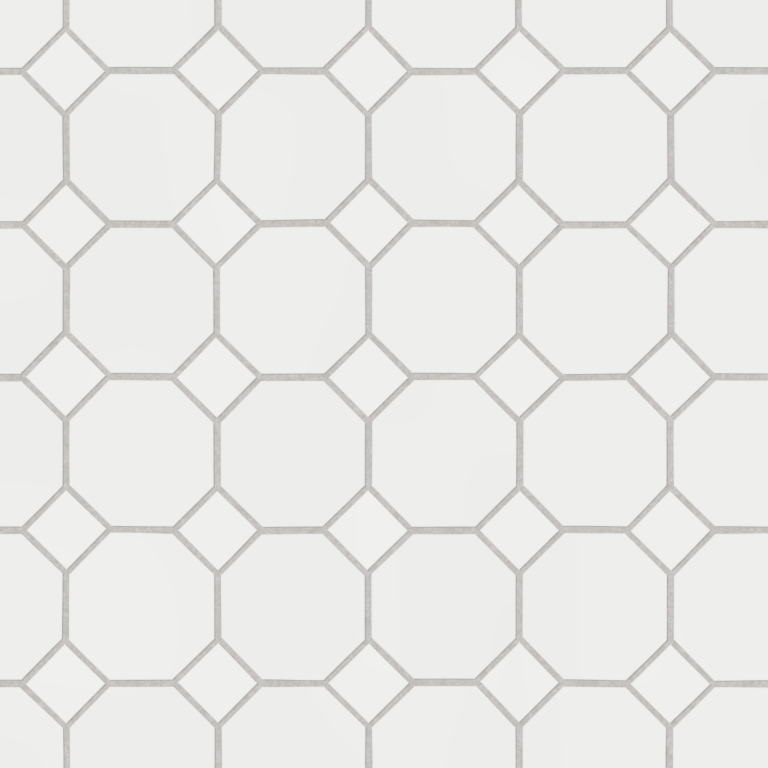
Give the GLSL for this pattern, as a WebGL 2 fragment shader.

```glsl
#version 300 es
precision highp float;
// White octagon and dot floor tiles with sandy grey grout.
uniform vec2 u_resolution;
out vec4 fragColor;

const vec2 PERIOD = vec2(0.1966, 0.1993);
const vec2 FIRST_DOT = vec2(0.0863, 0.1105);

float hash(vec2 p) {
    vec3 q = fract(p.xyx * vec3(0.1031, 0.1030, 0.0973));
    q += dot(q, q.yzx + 33.33);
    return fract((q.x + q.y) * q.z);
}

float noise(vec2 p) {
    vec2 i = floor(p), f = fract(p);
    f = f * f * (3.0 - 2.0 * f);
    return mix(mix(hash(i), hash(i + vec2(1, 0)), f.x),
               mix(hash(i + vec2(0, 1)), hash(i + vec2(1, 1)), f.x), f.y);
}

// Signed distance to the outline of the dot tile nearest to uv
float dotDistance(vec2 uv) {
    vec2 cell = round((uv - FIRST_DOT) / PERIOD) + 20.0;
    vec2 p = uv - FIRST_DOT - (cell - 20.0) * PERIOD;
    p -= 0.002 * (vec2(hash(cell), hash(cell + 7.3)) - 0.5);
    p += 0.024 * (hash(cell + 3.7) - 0.5) * vec2(-p.y, p.x);
    return (abs(p.x) + abs(p.y) - 0.0572) * 0.7071;
}

// Distance to the grout edge: negative in the grout, positive on a tile
float groutDistance(vec2 uv) {
    vec2 q = uv - FIRST_DOT;
    vec2 p = abs(q - PERIOD * round(q / PERIOD));
    float side = dotDistance(uv);
    float width = 0.0008 * (noise(uv * 17.0 + 5.0) - 0.5);
    float d = abs(side) - 0.0037 - width;
    if (side > 0.0) d = min(d, min(p.x, p.y) - 0.0045 - width);
    return d;
}

void main() {
    vec2 uv = gl_FragCoord.xy / u_resolution;
    float soft = max(0.75 / min(u_resolution.x, u_resolution.y), 0.0007);

    // Slightly uneven laying
    vec2 warped = uv + 0.003 * (vec2(noise(uv * 7.0), noise(uv * 7.0 + 31.0)) - 0.5);
    float d = groutDistance(warped);
    float tileMask = smoothstep(-soft, soft, d);

    // Glazed tiles with a faint tone per tile
    vec2 octagon = floor((warped - FIRST_DOT) / PERIOD) + 40.0;
    float isDot = 1.0 - step(0.0, dotDistance(warped));
    vec3 tile = vec3(0.932, 0.932, 0.925) + 0.005 * (hash(octagon) - 0.5) * (1.0 - isDot);
    tile += 0.006 * isDot + 0.006 * (noise(uv * 6.0) - 0.5);
    tile -= 0.025 * (1.0 - smoothstep(0.0, 0.0025, d));

    // Sandy grout, shadowed along its upper left edges
    float grain = 0.55 * noise(uv * 420.0) + 0.45 * noise(uv * 190.0 + 9.0);
    vec3 grout = mix(vec3(0.73, 0.72, 0.70), vec3(0.82, 0.81, 0.80), grain);
    float shadow = smoothstep(-soft, soft, groutDistance(warped + vec2(-0.0016, 0.0012)));
    grout *= 1.0 - 0.09 * shadow;

    fragColor = vec4(mix(grout, tile, tileMask), 1.0);
}
```
